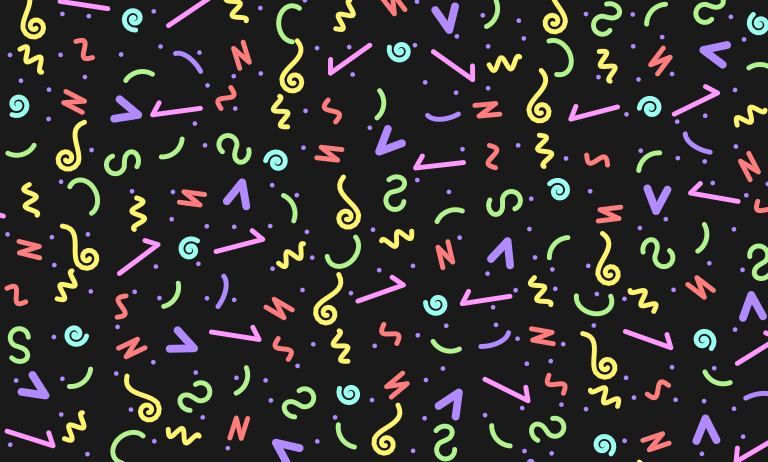
This pattern is drawn by a Shadertoy shader. Its source:

```glsl
// Confetti of rounded pen strokes on near-black: zigzags, waves, spirals, arrows.
// Each cell of a sine-warped grid holds one stroke, a parametric curve measured
// as short segments; small dots fill the gaps that the strokes leave free.

const float CANVAS_HEIGHT = 460.0;        // drawing units from bottom to top
const vec2  CELL = vec2(52.0, 47.0);      // spacing of the strokes
const float WARP = 9.0;                   // sine shift of rows and columns
const float JITTER = 8.0;                 // random shift of each stroke
const float PEN = 2.45;                   // half width of a stroke
const float BOLD_PEN = 3.9;               // half width of a wedge
const float REACH = 40.0;                 // largest extent of a stroke
const int   SEGMENTS = 30;
const float DOT_CELL = 36.0;
const float DOT_RADIUS = 2.3;
const float DOT_CLEARANCE = 5.5;          // free space around a dot centre
const float TAU = 6.2831853;

const vec3 NIGHT  = vec3(0.10, 0.10, 0.10);
const vec3 CORAL  = vec3(1.00, 0.49, 0.49);
const vec3 LEMON  = vec3(1.00, 0.96, 0.43);
const vec3 LIME   = vec3(0.70, 0.95, 0.56);
const vec3 AQUA   = vec3(0.61, 1.00, 0.95);
const vec3 PINK   = vec3(1.00, 0.60, 1.00);
const vec3 VIOLET = vec3(0.70, 0.54, 1.00);

const int ZIGZAG = 0, TILDE = 1, SQUIGGLE = 2, SWIRL = 3, ARC = 4, LOOP = 5,
          SPIRAL = 6, ARROW = 7, WEDGE = 8, BOW = 9, HOOK = 10;

const vec3 INK[11] = vec3[11](CORAL, CORAL, LEMON, LEMON, LIME, LIME,
                              AQUA, PINK, VIOLET, VIOLET, LIME);

// Order of kinds along the lattice; keeps equal and large strokes apart
const int SEQUENCE[24] = int[24](7, 3, 7, 3, 0, 6, 4, 2, 5, 1, 7, 8,
                                 0, 9, 10, 4, 2, 6, 4, 8, 0, 2, 5, 1);

vec2 hash2(vec2 p) {
    vec3 q = fract(p.xyx * vec3(0.1031, 0.1030, 0.0973));
    q += dot(q, q.yzx + 33.33);
    return fract((q.xx + q.yz) * q.zy);
}

vec2 polar(float angle) { return vec2(cos(angle), sin(angle)); }

mat2 rotation(float a) { return mat2(cos(a), sin(a), -sin(a), cos(a)); }

float segmentDistance(vec2 p, vec2 a, vec2 b) {
    vec2 ab = b - a;
    return length(p - a - ab * clamp(dot(p - a, ab) / dot(ab, ab), 0.0, 1.0));
}

// Point of a stroke at t in 0..1, centred near the origin
vec2 strokePoint(int kind, float t) {
    float x = t - 0.5;
    if (kind == ZIGZAG)   return vec2(17.0 * x, 20.0 * abs(2.0 * fract(1.5 * t) - 1.0) - 10.0);
    if (kind == TILDE)    return vec2(23.0 * x, 6.0 * sin(TAU * t));
    if (kind == SQUIGGLE) return vec2(31.0 * x, 6.0 * sin(11.5 * t));
    if (kind == ARC)      return 20.0 * polar(1.5 * t) - vec2(14.0);
    if (kind == SPIRAL)   return (0.5 + 11.0 * t) * polar(9.8 * t);
    if (kind == WEDGE)    return vec2(20.0 * x, 22.0 * abs(2.0 * x) - 11.0);
    if (kind == BOW)      return vec2(24.0, 13.0) * polar(0.2 + 1.6 * t) - vec2(11.0, 9.0);
    if (kind == HOOK)     return vec2(18.0, 14.0) * polar(3.6 * t - 0.6) - vec2(0.0, 4.0);
    if (kind == ARROW) {
        return t < 0.8 ? vec2(60.0 * t - 24.0, 0.0)
                       : vec2(24.0, 0.0) + vec2(-8.0, 11.0) * (t - 0.8) * 5.0;
    }
    float start = t / 0.6, end = (t - 0.6) / 0.4;
    if (kind == SWIRL) {   // coil, then an S-shaped tail
        return t < 0.6 ? (2.0 + 10.0 * start) * polar(8.2 * (start - 1.0)) - vec2(0.0, 14.0)
                       : vec2(12.0 + end * end * (64.0 * end - 72.0), 40.0 * end - 14.0);
    }
    // LOOP: open ring, then a hook over its side
    return t < 0.6 ? 9.0 * polar(mix(1.9, TAU, start)) - vec2(6.0, 3.0)
                   : vec2(10.0, 1.0) + vec2(7.0, 9.0) * polar(mix(3.14, -0.7, end));
}

float strokeDistance(vec2 p, int kind) {
    float d = REACH;
    vec2 a = strokePoint(kind, 0.0);
    for (int i = 1; i <= SEGMENTS; i++) {
        vec2 b = strokePoint(kind, float(i) / float(SEGMENTS));
        d = min(d, segmentDistance(p, a, b));
        a = b;
    }
    return d - (kind == WEDGE ? BOLD_PEN : PEN);
}

// Distance to the nearest stroke (x) and its kind (y)
vec2 nearestStroke(vec2 p) {
    vec2 nearest = vec2(REACH, 0.0);
    for (int j = -1; j <= 1; j++)
    for (int i = -1; i <= 1; i++) {
        vec2 id = floor(p / CELL) + vec2(i, j);
        vec2 shift = WARP * sin(id.yx * vec2(1.7, 2.1)) + JITTER * (hash2(id + 40.0) - 0.5);
        vec2 q = p - (id + 0.5) * CELL - shift;
        if (length(q) > REACH) continue;
        int kind = SEQUENCE[int(mod(dot(id, vec2(7.0, 11.0)) + 0.5, 24.0))];
        vec2 rnd = hash2(id + 90.0);
        bool large = kind == ARROW || kind == SWIRL;
        q = rotation((rnd.x - 0.5) * (large ? 1.3 : TAU)) * q;
        if (rnd.y > 0.5) q.x = -q.x;
        float d = strokeDistance(q, kind);
        if (d < nearest.x) nearest = vec2(d, float(kind));
    }
    return nearest;
}

void mainImage(out vec4 fragColor, in vec2 fragCoord) {
    float pixel = CANVAS_HEIGHT / iResolution.y;
    vec2 p = fragCoord * pixel;

    // Strokes
    vec2 stroke = nearestStroke(p);
    vec3 color = mix(NIGHT, INK[int(stroke.y + 0.5)], clamp(0.5 - stroke.x / pixel, 0.0, 1.0));

    // Dots, only where the strokes leave room
    vec2 id = floor(p / DOT_CELL);
    vec2 center = (id + 0.2 + 0.6 * hash2(id + 170.0)) * DOT_CELL;
    float dotEdge = length(p - center) - DOT_RADIUS;
    if (dotEdge < pixel && nearestStroke(center).x > DOT_CLEARANCE)
        color = mix(color, VIOLET, clamp(0.5 - dotEdge / pixel, 0.0, 1.0));

    fragColor = vec4(color, 1.0);
}
```
